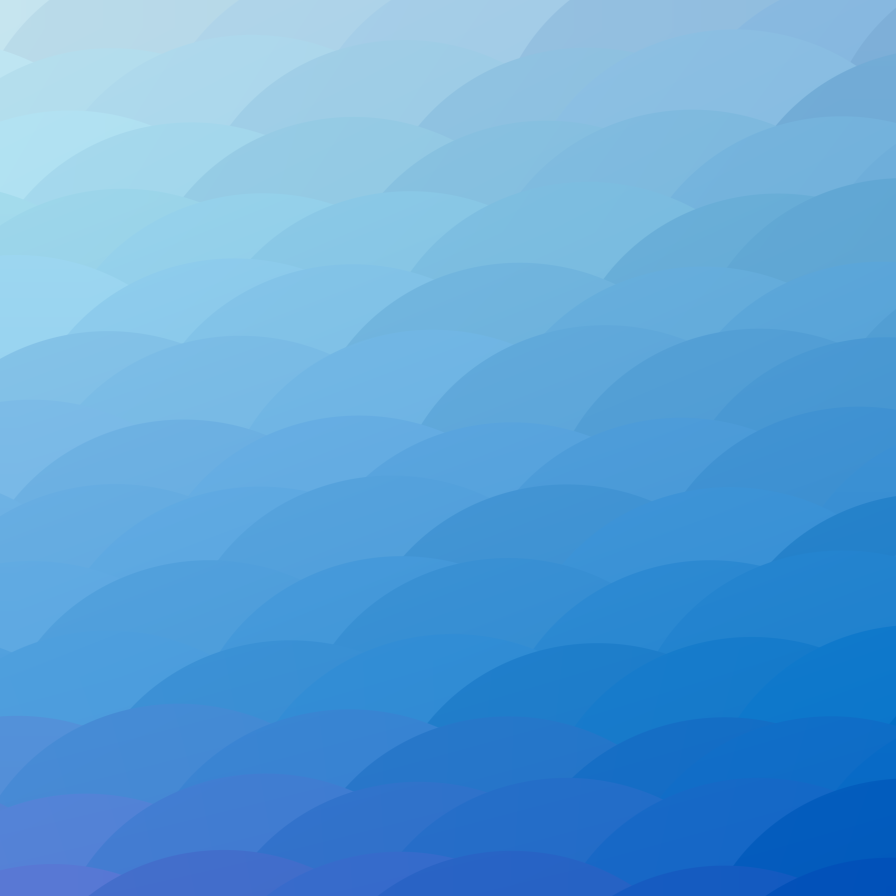
Write a Shadertoy shader that draws this background.

```glsl
#define ROW_GAP 0.0833
#define COLUMN_GAP 0.1823
#define FIRST_CREST 0.042
#define HUMP_RADII vec2(0.238, 0.225)
#define CREST_JITTER vec2(0.40, 0.026)
#define STAGGER_EVEN 0.58
#define STAGGER_ODD 0.28
#define TINT_VARIATION 0.030
#define INNER_GRADIENT 0.18

// Colour ramps down the two sides, from top to bottom
const vec3 LEFT_RAMP[5] = vec3[5](
    vec3(0.78, 0.90, 0.94), vec3(0.65, 0.87, 0.94), vec3(0.48, 0.73, 0.91),
    vec3(0.31, 0.62, 0.86), vec3(0.34, 0.46, 0.82));
const vec3 RIGHT_RAMP[5] = vec3[5](
    vec3(0.51, 0.70, 0.86), vec3(0.38, 0.66, 0.84), vec3(0.23, 0.56, 0.82),
    vec3(0.03, 0.45, 0.78), vec3(0.00, 0.32, 0.73));

// Two sine-free random values per lattice cell
vec2 hash22(vec2 cell) {
    vec3 h = fract(cell.xyx * vec3(0.1031, 0.1030, 0.0973));
    h += dot(h, h.yzx + 33.33);
    return fract((h.xx + h.yz) * h.zy);
}

// Smooth field of colour; depth runs downward
vec3 waterColor(vec2 place) {
    place = clamp(place, 0.0, 1.0);
    float step4 = place.y * 4.0;
    int stop = min(int(step4), 3);
    float blend = step4 - float(stop);
    vec3 left = mix(LEFT_RAMP[stop], LEFT_RAMP[stop + 1], blend);
    vec3 right = mix(RIGHT_RAMP[stop], RIGHT_RAMP[stop + 1], blend);
    return mix(left, right, place.x);
}

// Approximate signed distance to an ellipse, negative inside
float ellipseDistance(vec2 offset, vec2 radii) {
    return (length(offset / radii) - 1.0) * radii.y;
}

void mainImage(out vec4 fragColor, in vec2 fragCoord) {
    vec2 place = fragCoord / iResolution.xy;
    place.y = 1.0 - place.y;
    float edge = 0.75 / iResolution.y;
    vec3 color = waterColor(place);

    // Lower rows cover upper ones; within a row, right covers left
    for (int row = -3; row <= 12; row++) {
        float stagger = (row & 1) == 0 ? STAGGER_EVEN : STAGGER_ODD;
        for (int column = -2; column <= 7; column++) {
            vec2 cell = vec2(column, row);
            vec2 jitter = (hash22(cell + 17.0) - 0.5) * CREST_JITTER;
            vec2 crest = vec2((cell.x + stagger + jitter.x) * COLUMN_GAP,
                              FIRST_CREST + cell.y * ROW_GAP + jitter.y);
            vec2 center = crest + vec2(0.0, HUMP_RADII.y);
            float cover = 1.0 - smoothstep(-edge, edge,
                ellipseDistance(place - center, HUMP_RADII));

            // Nearly flat tint taken from just below the crest
            vec2 tintPlace = mix(crest + vec2(-0.04, 0.045), place, INNER_GRADIENT);
            float tint = (hash22(cell + 53.0).x - 0.5) * TINT_VARIATION;
            color = mix(color, waterColor(tintPlace) + tint, cover);
        }
    }
    fragColor = vec4(clamp(color, 0.0, 1.0), 1.0);
}
```
